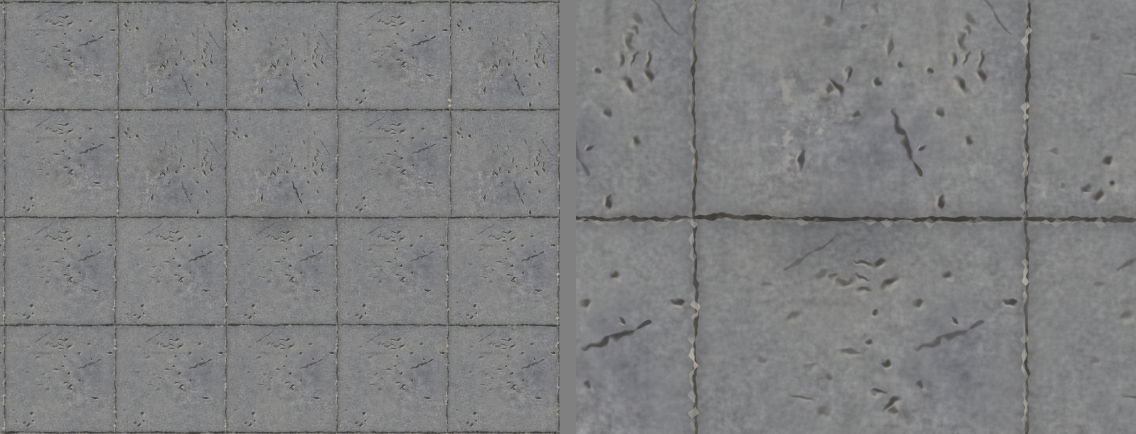
Left: the whole. Right: its middle third, enlarged.
Reproduce this texture procedurally as a WebGL 2 fragment shader.

```glsl
#version 300 es
precision highp float;
// Weathered grey stone paving: five by four square slabs with chipped joints, pits and cracks.
uniform vec2 u_resolution;
out vec4 fragColor;

const vec2 SLABS = vec2(5.053, 4.035);
const vec2 GRID_OFFSET = vec2(0.042, 0.013);
const vec3 PALE_STONE = vec3(0.550, 0.551, 0.538);
const vec3 BLUE_STONE = vec3(0.462, 0.465, 0.492);
const vec3 GAP_DARK = vec3(0.20, 0.19, 0.17);
const vec3 CHIP_CREAM = vec3(0.70, 0.68, 0.63);

vec2 hash2(vec2 p) {
  p = vec2(dot(p, vec2(127.1, 311.7)), dot(p, vec2(269.5, 183.3)));
  return fract(sin(p) * 43758.5);
}

// Gradient noise, roughly -0.7 to 0.7.
float gnoise(vec2 p) {
  vec2 i = floor(p), f = p - i, e = vec2(0.0, 1.0);
  vec2 u = f * f * f * (f * (f * 6.0 - 15.0) + 10.0);
  float a = dot(hash2(i) * 2.0 - 1.0, f);
  float b = dot(hash2(i + e.yx) * 2.0 - 1.0, f - e.yx);
  float c = dot(hash2(i + e) * 2.0 - 1.0, f - e);
  float d = dot(hash2(i + e.yy) * 2.0 - 1.0, f - e.yy);
  return mix(mix(a, b, u.x), mix(c, d, u.x), u.y);
}

float fbm(vec2 p, int octaves) {
  float sum = 0.0, amp = 1.0;
  for (int i = 0; i < octaves; i++, amp *= 0.6) {
    sum += amp * gnoise(p);
    p = p * 2.03 + 17.3;
  }
  return sum;
}

float blob(vec2 p, vec2 centre, vec2 radius) {
  vec2 d = (p - centre) / radius;
  return exp(-dot(d, d));
}

// Scattered slanted pits: x is the dark hollow, y the lit lower rim.
vec2 pits(vec2 p, vec2 centre, vec2 spread, int count, float seed) {
  vec2 shade = vec2(0.0);
  for (int i = 0; i < count; i++) {
    vec2 h = hash2(vec2(float(i), seed)), k = hash2(vec2(seed + 5.0, float(i)));
    vec2 size = vec2(mix(0.010, 0.036, k.x * k.x), mix(0.006, 0.013, k.y));
    float angle = mix(-0.4, 0.8, k.y);
    vec2 axis = vec2(cos(angle), sin(angle));
    vec2 r = p - centre - (h * 2.0 - 1.0) * spread;
    vec2 local = vec2(dot(r, axis), dot(r, vec2(-axis.y, axis.x)));
    float hollow = 1.0 - smoothstep(0.3, 1.4, length(local / size));
    float rim = 1.0 - smoothstep(0.3, 1.4, length((local + vec2(0.0, size.y * 1.5)) / size));
    shade = max(shade, mix(0.3, 1.0, h.x) * vec2(hollow, rim * (1.0 - hollow)));
  }
  return shade;
}

// Ragged broken crack from a to b.
float crack(vec2 p, vec2 a, vec2 b, float width) {
  p += 0.03 * vec2(gnoise(p * 17.0), gnoise(p * 23.0 + 7.0));
  float t = clamp(dot(p - a, b - a) / dot(b - a, b - a), 0.0, 1.0);
  float w = width * (0.4 + t * (1.0 - t) * 2.0 + 2.2 * gnoise(p * 31.0));
  return 1.0 - smoothstep(w - 0.006, w + 0.007, distance(p, mix(a, b, t)));
}

// Joint along one axis: x is the fading dark gap, y the broken pale lip beside it.
vec2 joint(float d, float along, float seed, float width, float px) {
  float ragged = gnoise(vec2(along * 9.0, seed)) + 0.9 * gnoise(vec2(along * 47.0, seed + 3.0));
  float w = width * (0.9 + 1.5 * ragged);
  float gap = 1.0 - smoothstep(w - px, w + 1.3 * px, abs(d));
  gap *= mix(0.45, 1.0, smoothstep(-0.4, 0.15, gnoise(vec2(along * 6.0, seed + 31.0))));
  float chip = 0.004 + 0.026 * gnoise(vec2(along * 39.0, seed + 9.0));
  float side = width + 0.002 + 0.022 * gnoise(vec2(along * 23.0, seed + 14.0));
  float lip = 1.0 - smoothstep(chip - px, chip + 1.4 * px, abs(d + side));
  return vec2(gap, lip * smoothstep(-0.25, 0.3, gnoise(vec2(along * 8.0, seed + 20.0))));
}

void main() {
  vec2 q = gl_FragCoord.xy / u_resolution * SLABS - GRID_OFFSET;
  float px = 0.75 * SLABS.y / u_resolution.y;

  // Uneven joints; the upper rows drift on some columns, some slabs take a quarter turn.
  float upper = step(2.0, q.y), line = round(q.x);
  float shifted = upper * float(mod(line, 3.0) == 1.0);
  q.x -= 0.027 * shifted * (1.0 - 2.0 * abs(q.x - line));
  vec2 wq = q + 0.014 * vec2(gnoise(q * 3.1), gnoise(q * 2.7 + 9.0))
              + 0.011 * vec2(gnoise(q * 19.0), gnoise(q * 17.0 + 4.0));
  vec2 cell = floor(q), f = q - cell, vary = hash2(cell + 3.0);
  float turned = upper * step(0.5, mod(cell.x, 3.0));
  vec2 s = turned > 0.5 ? vec2(1.0 - f.y, f.x) : f;

  // Stone tone: shared stains, broad weathering and patchy fine grain.
  float stain = 0.36 + 0.34 * fbm(s * 3.2 + 2.0, 4) + 0.14 * fbm(q * 1.3, 3);
  stain += 0.28 * blob(s, vec2(0.78, 0.55), vec2(0.20, 0.30)) + 0.15 * smoothstep(0.82, 1.0, s.y);
  vec3 colour = mix(PALE_STONE, BLUE_STONE, clamp(stain, 0.0, 1.0));
  float grain = 0.05 * fbm(q * 17.0, 2) + 0.07 * fbm(q * 52.0 + 5.0, 2);
  colour += grain * (0.9 + 0.9 * gnoise(s * 5.0 + 11.0)) + 0.012 * (vary.x - 0.5);
  colour += 0.11 * fbm(s * 14.0 + 3.0, 3) * blob(s, vec2(0.66, 0.42), vec2(0.24, 0.26));
  colour -= 0.05 * blob(q, vec2(2.42, 1.95), vec2(0.28, 0.14));
  colour -= 0.03 * upper * blob(s, vec2(0.5, 0.42), vec2(0.16)) * (0.5 + vary.y);

  // Flaked patch, faint smear, pits and cracks.
  float flakes = smoothstep(0.05, 0.4, fbm(s * 20.0, 3)) * blob(s, vec2(0.73, 0.32), vec2(0.18, 0.16));
  colour = mix(colour, CHIP_CREAM, flakes * mix(0.25, 0.6, upper));
  colour -= 0.07 * blob(s, vec2(0.37, 0.74), vec2(0.13, 0.013)) * (0.7 + gnoise(s * 50.0));
  vec2 rough = s + 0.018 * vec2(gnoise(s * 36.0), gnoise(s * 36.0 + 8.0));
  vec2 wear = max(pits(rough, vec2(0.47, 0.64), vec2(0.14, 0.24), 16, 1.0),
                  pits(rough, vec2(0.16, 0.15), vec2(0.10, 0.11), 7, 2.0));
  wear = max(wear, pits(rough, vec2(0.55, 0.45), vec2(0.42, 0.40), 12, 3.0));
  colour = mix(colour, CHIP_CREAM, 0.5 * wear.y);
  colour = mix(colour, GAP_DARK, 0.75 * wear.x);
  float split = crack(s, vec2(0.67, 0.60), vec2(0.86, 0.67), 0.009) * mix(0.5, 1.0, vary.x);
  split += 0.5 * crack(s, vec2(0.27, 0.84), vec2(0.44, 0.95), 0.005);
  colour = mix(colour, GAP_DARK, 0.7 * min(split, 1.0));

  // Joints: creamy chipped uprights, thin dark level seams.
  vec2 d = wq - round(wq);
  vec2 upright = joint(d.x, q.y, line * 7.0, 0.0045, px);
  vec2 level = joint(d.y, q.x, round(q.y) * 5.0 + 50.0, 0.0065, px);
  colour *= 1.0 - 0.10 * exp(-1100.0 * min(d.x * d.x, d.y * d.y));
  colour = mix(colour, GAP_DARK, max(upright.x * 0.7, level.x * 0.85));
  colour = mix(colour, CHIP_CREAM, max(upright.y * mix(0.95, 0.7, turned), level.y * 0.45));
  fragColor = vec4(clamp(colour, 0.0, 1.0), 1.0);
}
```
